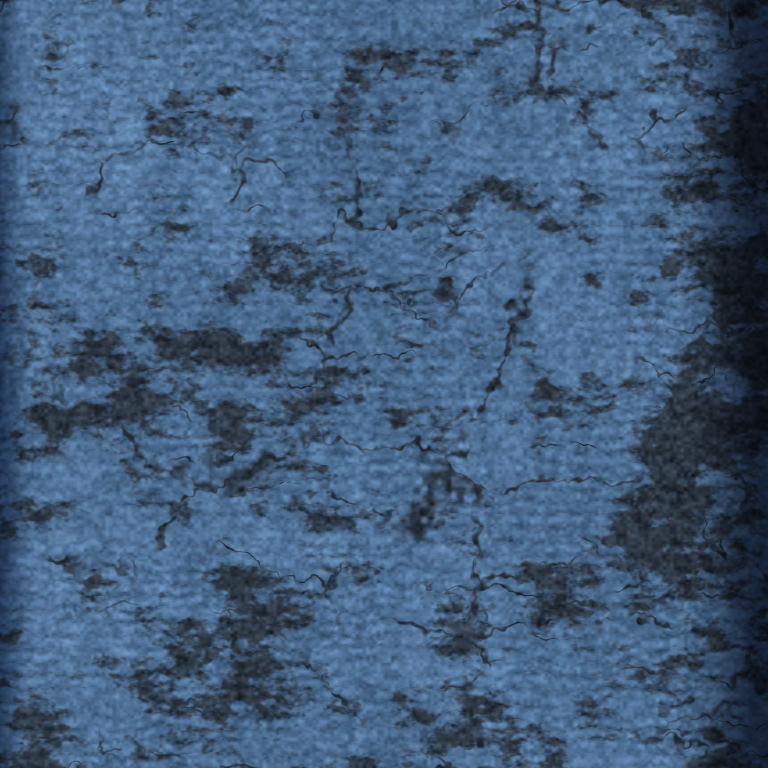
Write a three.js fragment shader that draws this texture.

```glsl
// Worn blue knitted cloth with charcoal blotches and thin branching cracks.
// A jittered stitch pattern and fine grain shade the cloth; thresholded fbm
// and warped Voronoi edges lay the ink; both side edges roll into shadow.
varying vec2 vUv;

float hash(vec2 p) {
  vec3 q = fract(vec3(p.xyx) * 0.1031);
  q += dot(q, q.yzx + 33.33);
  return fract((q.x + q.y) * q.z);
}

float noise(vec2 p) {
  vec2 i = floor(p), f = fract(p);
  f = f * f * (3.0 - 2.0 * f);
  return mix(mix(hash(i), hash(i + vec2(1.0, 0.0)), f.x),
             mix(hash(i + vec2(0.0, 1.0)), hash(i + 1.0), f.x), f.y);
}

float fbm(vec2 p) {
  float sum = 0.0, amp = 0.39;
  for (int i = 0; i < 5; i++) {
    sum += amp * noise(p);
    p = mat2(1.9, 0.3, -0.3, 1.9) * p + 17.3;
    amp *= 0.68;
  }
  return sum * 0.96;
}

// Gap between the nearest two cell points: zero on cell borders
float cellBorder(vec2 p) {
  vec2 cell = floor(p);
  float near = 9.0, second = 9.0;
  for (int y = -1; y <= 1; y++) {
    for (int x = -1; x <= 1; x++) {
      vec2 c = cell + vec2(float(x), float(y));
      float d = length(c + vec2(hash(c), hash(c + 41.7)) - p);
      second = min(second, max(near, d));
      near = min(near, d);
    }
  }
  return second - near;
}

float blob(vec2 p, vec2 center, vec2 size) {
  vec2 d = (p - center) / size;
  return exp(-dot(d, d));
}

// Rows of short dark dashes, staggered from row to row, about -1 to 1
float stitches(vec2 p) {
  vec2 jitter = vec2(noise(p * 34.0), noise(p * 34.0 + 70.0)) - 0.5;
  vec2 s = p * vec2(44.0, 58.0) + jitter * vec2(1.1, 0.8);
  s.x += 0.5 * mod(floor(s.y), 2.0);
  return -cos(6.2832 * s.y) * (0.55 - 0.45 * cos(6.2832 * s.x));
}

// How likely ink is to cover each part of the cloth
float inkDensity(vec2 p) {
  float band = blob(p, vec2(0.24, 0.52), vec2(0.3, 0.1));
  float knot = blob(p, vec2(0.53, 0.61), vec2(0.09, 0.05));
  float column = blob(p, vec2(0.31, 0.22), vec2(0.06, 0.12));
  float corner = blob(p, vec2(0.04, 0.02), vec2(0.1, 0.08));
  float lower = blob(p, vec2(0.68, 0.1), vec2(0.17, 0.13));
  float along = clamp((p.x - 0.72 + p.y - 0.19) / 0.39, 0.0, 1.0);
  vec2 slant = vec2(0.72 + 0.18 * along, 0.19 + 0.21 * along);
  float diagonal = blob(p, slant, vec2(0.05));
  float side = smoothstep(0.78, 0.97, p.x)
             * (0.6 + 0.6 * blob(p, vec2(0.9, 0.47), vec2(0.3, 0.2)));
  return min(0.65 * band + 0.75 * knot + 0.9 * column + 0.7 * corner
             + 0.55 * lower + 0.7 * diagonal + 1.1 * side, 1.3);
}

void main() {
  vec2 p = vUv;
  float stitch = stitches(p);
  float fuzz = noise(p * 105.0) - 0.5;
  float grain = noise(p * 215.0 + 9.0) - 0.5;
  float density = inkDensity(p);

  // Cloth: broad fading, vertical streaks, stitches and fibres
  float light = 0.43 + 0.6 * (fbm(p * 4.0 + 30.0) - 0.5);
  light += 0.22 * (noise(p * vec2(48.0, 7.0)) - 0.5);
  light += 0.26 * stitch * (0.4 + noise(p * 9.0));
  light += 0.65 * fuzz + 0.62 * grain;
  vec3 cloth = mix(vec3(0.24, 0.355, 0.485), vec3(0.39, 0.54, 0.705), light);

  // Ragged blotches: small flecks that crowd together where density is high
  float blot = fbm(p * vec2(17.0, 24.0) + 4.0) + 0.23 * density;
  blot += 0.12 * (noise(p * 7.0 + 21.0) - 0.5) + 0.1 * fuzz - 0.03 * stitch;
  float ink = 0.88 * smoothstep(0.57, 0.76, blot);

  // Long thin cracks, then short flat ones kept to the dense parts
  vec2 warp = vec2(fbm(p * 11.0), fbm(p * 11.0 + 50.0)) - 0.5;
  for (int i = 0; i < 2; i++) {
    float fine = float(i);
    vec2 scale = mix(vec2(3.4, 4.8), vec2(7.0, 15.0), fine);
    float border = cellBorder((p + 0.1 * warp) * scale + 2.0 + 6.0 * fine);
    float crack = 1.0 - smoothstep(0.0, 0.05 + 0.05 * fine, border + 0.05 * fuzz);
    float gate = noise(p * (7.0 + 5.0 * fine) + 12.0) + (0.15 + 0.35 * fine) * density;
    crack *= smoothstep(0.42, 0.62, gate - 0.2 * fine);
    crack *= smoothstep(0.2, 0.55, noise(p * 42.0 + 8.0) + 0.3 * fuzz + 0.05);
    ink = max(ink, 0.88 * crack);
  }

  float tone = 1.0 + 0.65 * fuzz + 0.65 * grain + 0.15 * stitch;
  vec3 color = mix(cloth, vec3(0.155, 0.18, 0.215) * tone, ink);

  // Side edges turn away from the light
  float wobble = 0.02 * (noise(vec2(p.y * 5.0, 3.0)) - 0.5);
  float leftShade = 1.0 - smoothstep(-0.02, 0.045, p.x + wobble);
  float rightShade = smoothstep(0.88, 0.99, p.x + wobble);
  color *= 1.0 - vec3(0.7, 0.62, 0.52) * leftShade;
  color *= 1.0 - vec3(0.7, 0.67, 0.61) * rightShade;

  gl_FragColor = vec4(color, 1.0);
}
```
